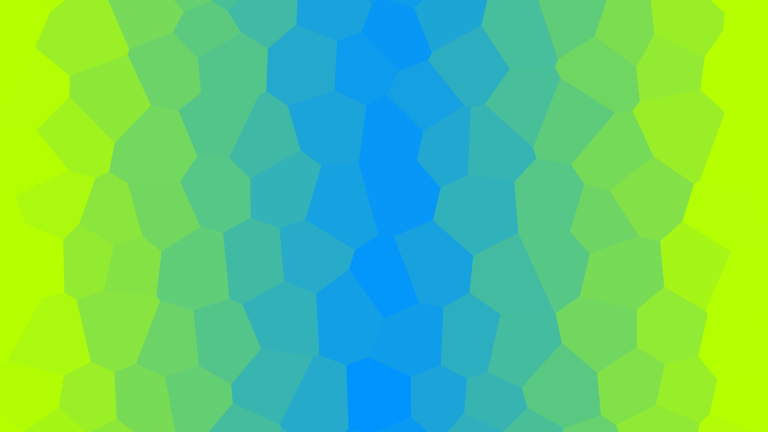
Give the GLSL for this background, as a Shadertoy shader.

```glsl
// Faceted mosaic of irregular cells: blue centre column fading through teal to lime sides

const vec3 CENTRE_BLUE = vec3(0.0, 0.58, 1.0);
const vec3 SIDE_LIME = vec3(0.71, 1.0, 0.0);
const vec2 CELLS_PER_HEIGHT = vec2(7.1, 7.0);
const float ROW_SHIFT = 0.17;     // vertical phase of the rows, in cells
const vec2 JITTER = vec2(0.66, 0.74); // full jitter range, in cells
const float FADE_DISTANCE = 0.82; // centre to pure lime, in canvas heights

// Integer hash: two values in 0..1 for each grid cell
vec2 hash2(ivec2 cell) {
    uvec2 v = uvec2(cell + 512) * 1664525u + 1013904223u;
    v.x += v.y * 1664525u;
    v.y += v.x * 1664525u;
    v ^= v >> 16u;
    v.x += v.y * 1664525u;
    v.y += v.x * 1664525u;
    v ^= v >> 16u;
    return vec2(v & 65535u) / 65535.0;
}

// Jittered seed in canvas heights; even rows are staggered by half a cell
vec2 seedPoint(vec2 cell, vec2 jitter) {
    vec2 offset = (hash2(ivec2(cell)) - 0.5) * jitter;
    float stagger = 0.5 * (1.0 - mod(cell.y, 2.0));
    return (cell + offset + vec2(stagger, ROW_SHIFT)) / CELLS_PER_HEIGHT;
}

// Flat colour of a cell, from its seed's distance to the centre line
vec3 cellColour(vec2 seed, float fadeDistance) {
    float fade = clamp(abs(seed.x) / fadeDistance, 0.0, 1.0);
    return mix(CENTRE_BLUE, SIDE_LIME, fade);
}

// Voronoi mosaic, blended over one pixel across each border
vec3 mosaic(vec2 p, float pixel) {
    vec2 home = floor(p * CELLS_PER_HEIGHT + 0.5);
    vec2 nearest = vec2(0.0), second = vec2(0.0);
    float nearestDist = 1e5, secondDist = 1e5;

    for (int y = -2; y <= 2; y++) {
        for (int x = -2; x <= 2; x++) {
            vec2 seed = seedPoint(home + vec2(x, y), JITTER);
            float dist = length(seed - p);
            if (dist < nearestDist) {
                second = nearest;
                secondDist = nearestDist;
                nearest = seed;
                nearestDist = dist;
            } else if (dist < secondDist) {
                second = seed;
                secondDist = dist;
            }
        }
    }

    // Distance to the bisector of the two closest seeds
    vec2 across = second - nearest;
    float border = dot(0.5 * (nearest + second) - p, normalize(across));
    float inside = clamp(0.5 + border / pixel, 0.0, 1.0);
    return mix(cellColour(second, FADE_DISTANCE),
               cellColour(nearest, FADE_DISTANCE), inside);
}

void mainImage(out vec4 fragColor, in vec2 fragCoord) {
    vec2 p = (fragCoord - 0.5 * iResolution.xy) / iResolution.y;
    fragColor = vec4(mosaic(p, 1.0 / iResolution.y), 1.0);
}
```
